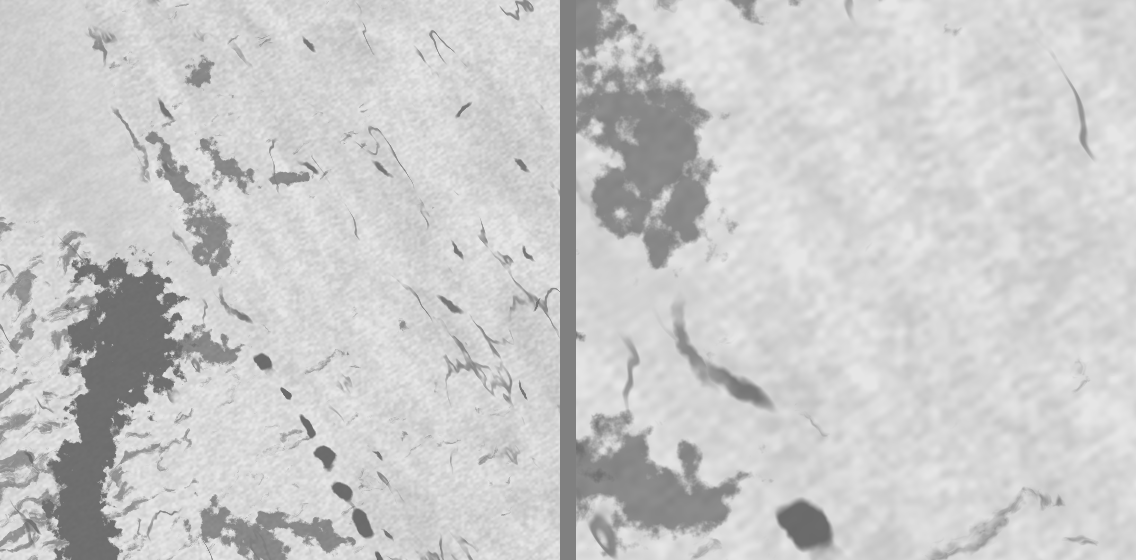
Left, the full canvas; right, a detail of the centre.
Write a Shadertoy shader that draws this texture.

```glsl
// Grey aerial view of weathered rock: smooth plain, diagonal fault, dark stains and fine cracks.
#define BASE_TONE 0.828
#define PLAIN_TONE 0.805
#define PALE_TONE 0.875
#define STAIN_TONE 0.435
#define FAINT_TONE 0.50
#define SPECK_TONE 0.52
#define CRACK_TONE 0.42
#define GRAIN 0.065
#define GRAIN_SCALE 190.0
#define FAULT_ANGLE -1.0
#define STREAK_ANGLE 0.55

float hash(vec2 p) {
    vec3 h = fract(vec3(p.xyx) * 0.1031);
    h += dot(h, h.yzx + 33.33);
    return fract((h.x + h.y) * h.z);
}

float noise(vec2 p) {
    vec2 i = floor(p), f = fract(p);
    f = f * f * (3.0 - 2.0 * f);
    return mix(mix(hash(i), hash(i + vec2(1, 0)), f.x),
               mix(hash(i + vec2(0, 1)), hash(i + vec2(1, 1)), f.x), f.y);
}

float fbm(vec2 p) {
    float sum = 0.0, amp = 0.5;
    for (int i = 0; i < 5; i++) {
        sum += amp * noise(p);
        p = mat2(1.6, 1.2, -1.2, 1.6) * p + 17.3;
        amp *= 0.5;
    }
    return sum / 0.97;
}

// Coordinates whose x axis points along the given angle
vec2 turned(vec2 p, float angle) {
    float c = cos(angle), s = sin(angle);
    return vec2(c * p.x + s * p.y, c * p.y - s * p.x);
}

float faultX(float y) {
    return 0.68 - 0.53 * y - 0.04 * sin(3.1416 * y) + 0.02 * sin(6.2832 * y);
}

// Soft capsule: 1 on the spine, 0 at the radius, negative outside
float smear(vec2 p, vec2 a, vec2 b, float radius) {
    vec2 pa = p - a, ba = b - a;
    float t = clamp(dot(pa, ba) / dot(ba, ba), 0.0, 1.0);
    return max(1.0 - length(pa - ba * t) / radius, -2.0);
}

// Short dark dashes scattered on a jittered grid
float dashes(vec2 p, float cells) {
    vec2 id = floor(p * cells);
    vec2 jitter = vec2(hash(id + 3.1), hash(id + 8.7));
    vec2 local = fract(p * cells) - 0.35 - 0.3 * jitter;
    local = turned(local, FAULT_ANGLE + 1.5 * step(0.7, jitter.x) + 0.5 * jitter.y);
    float size = 0.12 + 0.18 * hash(id + 21.0);
    float shape = length(local / vec2(size, size * 0.22));
    return step(0.62, hash(id + 5.5)) * (1.0 - smoothstep(0.45, 1.0, shape));
}

void mainImage(out vec4 fragColor, in vec2 fragCoord) {
    vec2 p = fragCoord / iResolution.xy;
    vec2 q = turned(p, FAULT_ANGLE);
    vec2 k = turned(p, STREAK_ANGLE);
    vec2 warp = vec2(fbm(p * 22.0), fbm(p * 22.0 + 41.0)) - 0.5;
    vec2 w = p + 0.045 * warp;
    float fine = fbm(p * 60.0) - 0.5;
    float broad = fbm(p * 5.0 + 9.0) - 0.5;

    // Regions: plain above, broken ground below, rock right of the fault
    float side = p.x - faultX(p.y);
    float left = 1.0 - smoothstep(-0.025, 0.025, side + 0.08 * warp.x);
    float low = 1.0 - smoothstep(0.59, 0.69, p.y + 0.5 * p.x + 0.25 * warp.y);
    float plain = left * (1.0 - low);
    float broken = left * low;

    // Rock tone with folds along the fault and pale patches
    float tone = BASE_TONE + 0.10 * broad + 0.13 * (fbm(q * vec2(9.0, 30.0)) - 0.5);
    float fold = fbm(q * vec2(3.0, 6.0) + 5.0);
    tone = mix(tone, PALE_TONE, 0.6 * smoothstep(0.5, 0.56, fold) * (1.0 - smoothstep(0.56, 0.68, fold)));
    float plainTone = PLAIN_TONE + 0.025 * smoothstep(-0.13, -0.03, side)
                    + 0.05 * (fbm(k * vec2(25.0, 70.0)) - 0.5);
    tone = mix(tone, plainTone, plain);
    tone = mix(tone, PALE_TONE - 0.015, 0.7 * broken);

    // Streaky specks, dense in the lower left and in sparse clusters elsewhere
    float cluster = smoothstep(0.5, 0.68, fbm(p * 9.0 + 30.0));
    float density = broken * mix(0.5, 1.0, 1.0 - smoothstep(0.1, 0.42, p.x));
    density = max(density, 0.55 * cluster * (1.0 - plain));
    float speck = fbm(k * vec2(30.0, 62.0) + 3.0 * warp);
    float limit = mix(0.86, 0.505, density) - 0.12 * broad;
    tone = mix(tone, SPECK_TONE, 0.85 * smoothstep(limit, limit + 0.2, speck));

    // Fine broken cracks
    float vein = abs(fbm(q * vec2(4.0, 11.0) + 12.0) - 0.5);
    float gaps = smoothstep(0.48, 0.66, fbm(p * 13.0 + 70.0));
    float crack = (1.0 - smoothstep(0.003, 0.016, vein)) * gaps * (1.0 - plain);
    float rim = (1.0 - smoothstep(0.002, 0.007, abs(side + 0.06 * warp.x))) * gaps;
    crack = max(0.7 * crack, 0.7 * rim);
    crack = max(crack, 0.9 * dashes(p + 0.03 * warp, 8.0) * (1.0 - plain));
    tone = mix(tone, CRACK_TONE, crack);

    // Faint ragged stains
    float faint = smear(w, vec2(0.35, 0.63), vec2(0.385, 0.55), 0.034);
    faint = max(faint, smear(w, vec2(0.28, 0.75), vec2(0.34, 0.64), 0.016));
    faint = max(faint, smear(w, vec2(0.36, 0.73), vec2(0.45, 0.67), 0.016));
    faint = max(faint, smear(w, vec2(0.50, 0.67), vec2(0.53, 0.69), 0.017));
    faint = max(faint, smear(w, vec2(0.38, 0.08), vec2(0.48, 0.02), 0.038));
    faint = max(faint, smear(w, vec2(0.48, 0.07), vec2(0.60, 0.04), 0.020));
    faint = max(faint, smear(w, vec2(0.35, 0.87), vec2(0.36, 0.865), 0.020));
    faint = max(faint, smear(w, vec2(0.32, 0.38), vec2(0.41, 0.36), 0.045) - 0.4);
    tone = mix(tone, FAINT_TONE, 0.9 * smoothstep(0.0, 0.45, faint + 2.4 * fine));

    // Main stain running down the lower left
    float stain = smear(w, vec2(0.23, 0.45), vec2(0.235, 0.36), 0.085);
    stain = max(stain, smear(w, vec2(0.20, 0.33), vec2(0.145, 0.16), 0.045));
    stain = max(stain, smear(w, vec2(0.14, 0.15), vec2(0.165, 0.0), 0.046));
    tone = mix(tone, STAIN_TONE, smoothstep(-0.05, 0.2, stain + 1.6 * fine + 0.6 * warp.x));

    // Dark pits strung along the fault
    for (int i = 0; i < 7; i++) {
        float n = float(i), y = 0.355 - 0.058 * n;
        vec2 d = turned(p + 0.03 * warp - vec2(faultX(y), y), FAULT_ANGLE);
        float size = 0.013 + 0.014 * hash(vec2(n, 4.0));
        float pit = length(d / vec2(size, 0.5 * size));
        tone = mix(tone, CRACK_TONE, 1.0 - smoothstep(0.75, 1.1, pit));
    }

    // Surface grain, quieter on the plain and in the stains
    float grain = noise(p * GRAIN_SCALE) + noise(k * GRAIN_SCALE * vec2(0.5, 1.1)) - 1.0;
    tone += GRAIN * grain * mix(1.0, 0.55, plain) * smoothstep(0.3, 0.8, tone);
    fragColor = vec4(vec3(clamp(tone, 0.4, 0.9)), 1.0);
}
```
